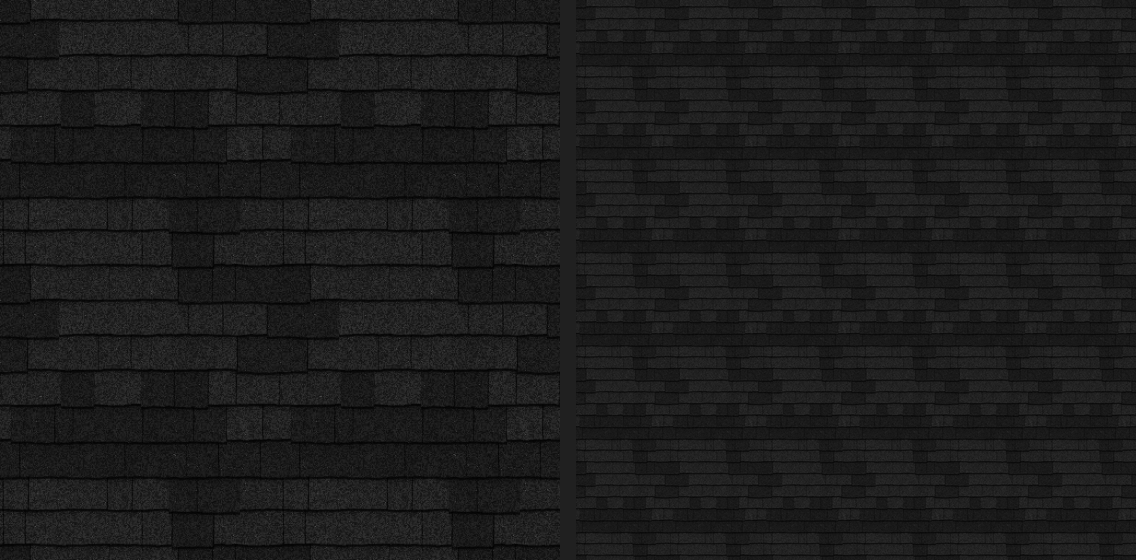
Left: one tile. Right: repeated 3 by 3.
Give the GLSL for this texture, as a Shadertoy shader.

```glsl
#define TILES 2.0          // pattern repeats per canvas side
#define CELLS 8.0          // courses and tabs per repeat
#define COURSE_SHIFT 0.4   // height of the lowest course edge
#define JITTER 0.5         // variation of tab widths
#define LIFT 0.075         // how much higher light tabs end
#define EDGE_WIDTH 0.022   // half width of the course shadow line
#define JOINT_WIDTH 0.010  // half width of the joints
#define GRAIN_CELLS 256.0  // granules per repeat
#define GRAIN 1.1          // granule contrast
#define DARK_TONE 0.102
#define LIGHT_TONE 0.134

const float TAU = 6.2831853;

float hash(vec2 p, float seed) {
    vec3 q = fract(vec3(p.xyx + seed * 17.3) * vec3(0.1031, 0.1030, 0.0973));
    q += dot(q, q.yzx + 33.33);
    return fract((q.x + q.y) * q.z);
}

// Value noise that wraps after the given period
float noise(vec2 p, float period, float seed) {
    vec2 i = floor(p), f = fract(p);
    f = f * f * (3.0 - 2.0 * f);
    vec2 a = mod(i, period), b = mod(i + 1.0, period);
    return mix(mix(hash(a, seed), hash(vec2(b.x, a.y), seed), f.x),
               mix(hash(vec2(a.x, b.y), seed), hash(b, seed), f.x), f.y);
}

// Returns tab index, signed distance to the nearest joint, joint index
vec3 findTab(float x, float row) {
    x += hash(vec2(row, 3.0), 1.0);
    float joint = floor(x + 0.5);
    float offset = JITTER * (hash(vec2(mod(joint, CELLS), row), 2.0) - 0.5);
    float d = x - joint - offset;
    float tab = d < 0.0 ? joint - 1.0 : joint;
    return vec3(mod(tab, CELLS), d, mod(joint, CELLS));
}

// 1 for light tabs, 0 for dark ones; neighbours tend to agree
float isLight(float tab, float row) {
    float pair = floor(mod(tab + row, CELLS) * 0.5);
    float blend = mix(hash(vec2(pair, row), 4.0), hash(vec2(tab, row), 5.0), 0.35);
    return step(0.45, blend);
}

void mainImage(out vec4 fragColor, in vec2 fragCoord) {
    vec2 uv = fragCoord / iResolution.xy * TILES;
    vec2 p = uv * CELLS - vec2(0.0, COURSE_SHIFT);
    float aa = TILES * CELLS / iResolution.y;

    // Uneven lower edge of the nearest course
    float course = floor(p.y + 0.5);
    float row = mod(course, CELLS);
    float lift = LIFT * (isLight(findTab(p.x, row).x, row) - 0.5);
    lift += 0.016 * sin(TAU * 3.0 * p.x / CELLS + row * 2.4);
    lift += 0.03 * (noise(p * 6.0, CELLS * 6.0, 6.0) - 0.5);
    float above = p.y - course - lift;

    // Tab under this point
    if (above < 0.0) row = mod(row - 1.0 + CELLS, CELLS);
    vec3 tab = findTab(p.x, row);
    float tone = mix(DARK_TONE, LIGHT_TONE, isLight(tab.x, row));
    tone *= 0.96 + 0.08 * hash(vec2(tab.x, row), 7.0);
    tone *= 0.95 + 0.10 * noise(uv * 24.0, 24.0, 8.0);

    // Granules and sparse bright specks
    vec2 g = uv * GRAIN_CELLS - 0.5;
    float granule = 0.8 * noise(g, GRAIN_CELLS, 9.0)
                  + 0.2 * noise(g * 0.5, GRAIN_CELLS * 0.5, 10.0);
    float speck = smoothstep(0.93, 1.0, noise(g, GRAIN_CELLS, 11.0));
    float value = tone * (1.0 + GRAIN * (granule - 0.5)) + 0.13 * speck;

    // Joints, broken up by the granules and many of them faint
    float strength = mix(0.1, 0.7, smoothstep(0.2, 0.8, hash(vec2(tab.z, row), 12.0)));
    float wobble = 0.02 * (noise(uv * 64.0, 64.0, 13.0) - 0.5);
    float joint = 1.0 - smoothstep(JOINT_WIDTH - 0.5 * aa, JOINT_WIDTH + aa, abs(tab.y + wobble));
    value *= 1.0 - strength * joint * (1.15 - 0.5 * granule);

    // Dark line under each course, with a soft shadow on the one below
    float line = 1.0 - smoothstep(EDGE_WIDTH - 0.5 * aa, EDGE_WIDTH + 1.5 * aa, abs(above + 0.02));
    float shadow = above < 0.0 ? exp(above * 10.0) : 0.0;
    value *= (1.0 - 0.42 * shadow) * (1.0 - 0.62 * line);

    fragColor = vec4(vec3(clamp(value, 0.0, 1.0)), 1.0);
}
```
